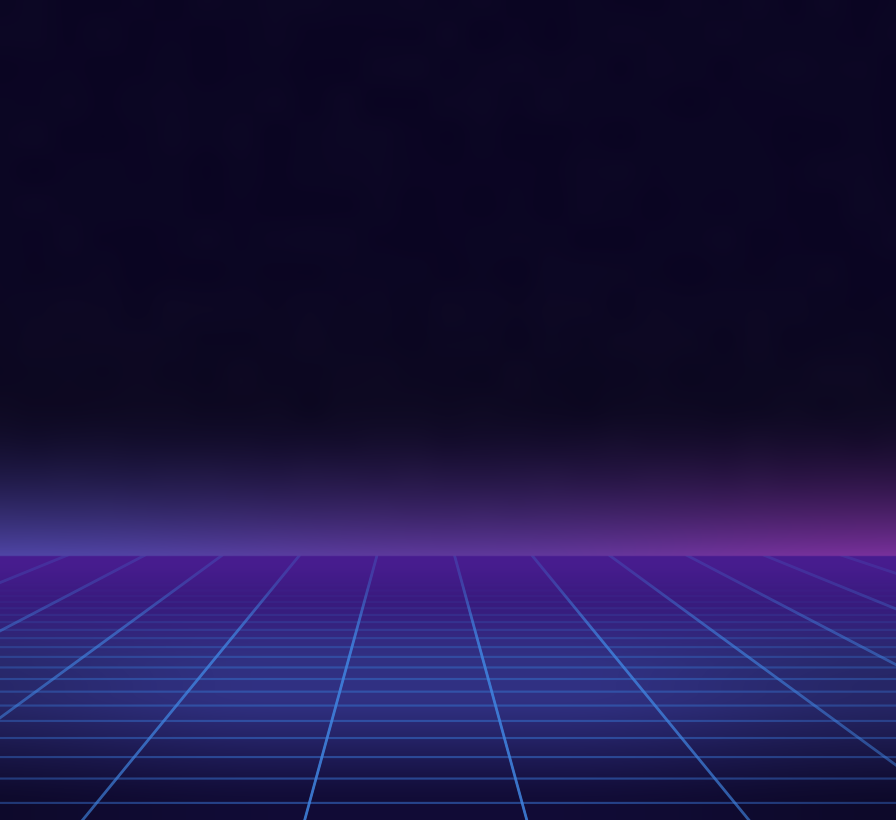
Give the GLSL for this background, as a WebGL 2 fragment shader.

```glsl
#version 300 es
precision highp float;
uniform vec2 u_resolution;
out vec4 fragColor;

const float HORIZON = 0.322;
const float VANISH_Y = 0.4957;
const float CENTER_X = 0.464;
const float COLUMN_SCALE = 0.5;
const float ROW_SCALE = 7.1225;

float hash(vec2 p) {
    vec3 q = fract(vec3(p.xyx) * 0.1031);
    q += dot(q, q.yzx + 33.33);
    return fract((q.x + q.y) * q.z);
}

float valueNoise(vec2 p) {
    vec2 cell = floor(p);
    vec2 f = smoothstep(0.0, 1.0, fract(p));
    float low = mix(hash(cell), hash(cell + vec2(1.0, 0.0)), f.x);
    float high = mix(hash(cell + vec2(0.0, 1.0)), hash(cell + 1.0), f.x);
    return mix(low, high, f.y);
}

// Smooth coverage of a line from the distance to its centre.
float lineMask(float dist, float halfWidth, float pixel) {
    return 1.0 - smoothstep(halfWidth - 0.6 * pixel, halfWidth + 0.6 * pixel, dist);
}

// Dark sky with a haze that turns from blue to magenta.
vec3 skyColor(vec2 uv) {
    vec3 night = mix(vec3(0.050, 0.033, 0.130), vec3(0.043, 0.022, 0.137),
                     smoothstep(0.47, 0.72, uv.y));
    night += 0.010 * (valueNoise(uv * vec2(26.0, 24.0)) - 0.5);
    vec3 haze = mix(vec3(0.31, 0.27, 0.65), vec3(0.37, 0.22, 0.61),
                    smoothstep(0.0, 0.55, uv.x));
    haze = mix(haze, vec3(0.47, 0.19, 0.61), smoothstep(0.5, 1.0, uv.x));
    float rise = clamp((uv.y - HORIZON) / 0.19, 0.0, 1.0);
    return mix(night, haze, pow(1.0 - rise, 1.75));
}

// Floor shading: violet far away, indigo midway, navy in front.
vec3 floorColor(vec2 uv, float depth) {
    vec3 color = mix(vec3(0.28, 0.11, 0.56), vec3(0.22, 0.10, 0.49),
                     smoothstep(0.0, 0.20, depth));
    color = mix(color, vec3(0.19, 0.19, 0.51), smoothstep(0.14, 0.42, depth));
    color = mix(color, vec3(0.13, 0.12, 0.37), smoothstep(0.52, 0.76, depth));
    color = mix(color, vec3(0.065, 0.045, 0.21), smoothstep(0.68, 0.95, depth));
    float side = smoothstep(0.15, 0.55, abs(uv.x - CENTER_X));
    return color * (1.0 - 0.22 * side * smoothstep(0.15, 0.5, depth));
}

// Perspective grid: x holds the columns, y holds the rows.
vec2 gridMask(vec2 uv, float aspect, float pixel) {
    float drop = VANISH_Y - uv.y;
    float column = (uv.x - CENTER_X) / (COLUMN_SCALE * drop);
    float slope = column * COLUMN_SCALE * aspect;
    float columnDist = abs(fract(column) - 0.5) * COLUMN_SCALE * drop * aspect;
    columnDist *= inversesqrt(1.0 + slope * slope);
    float rowDist = abs(fract(ROW_SCALE / drop + 0.5) - 0.5) * drop * drop / ROW_SCALE;
    return vec2(lineMask(columnDist, 0.0017, pixel), lineMask(rowDist, 0.0013, pixel));
}

vec3 gridFloor(vec2 uv, float aspect, float pixel) {
    float depth = clamp(1.0 - uv.y / HORIZON, 0.0, 1.0);
    float side = smoothstep(0.1, 0.6, abs(uv.x - CENTER_X));
    vec2 grid = gridMask(uv, aspect, pixel);
    vec3 color = floorColor(uv, depth);
    float rowFade = 0.62 * smoothstep(0.06, 0.5, depth) * (1.0 - 0.25 * side);
    float columnFade = mix(0.25, 0.85, smoothstep(0.0, 0.4, depth)) * (1.0 - 0.45 * side);
    color = mix(color, vec3(0.20, 0.40, 0.75), grid.y * rowFade);
    return mix(color, vec3(0.25, 0.52, 0.88), grid.x * columnFade);
}

void main() {
    vec2 uv = gl_FragCoord.xy / u_resolution;
    float aspect = u_resolution.x / u_resolution.y;
    float pixel = 1.0 / u_resolution.y;
    vec3 sky = skyColor(uv);
    vec3 ground = gridFloor(vec2(uv.x, min(uv.y, HORIZON)), aspect, pixel);
    float skyMask = smoothstep(HORIZON - pixel, HORIZON + pixel, uv.y);
    fragColor = vec4(mix(ground, sky, skyMask), 1.0);
}
```
